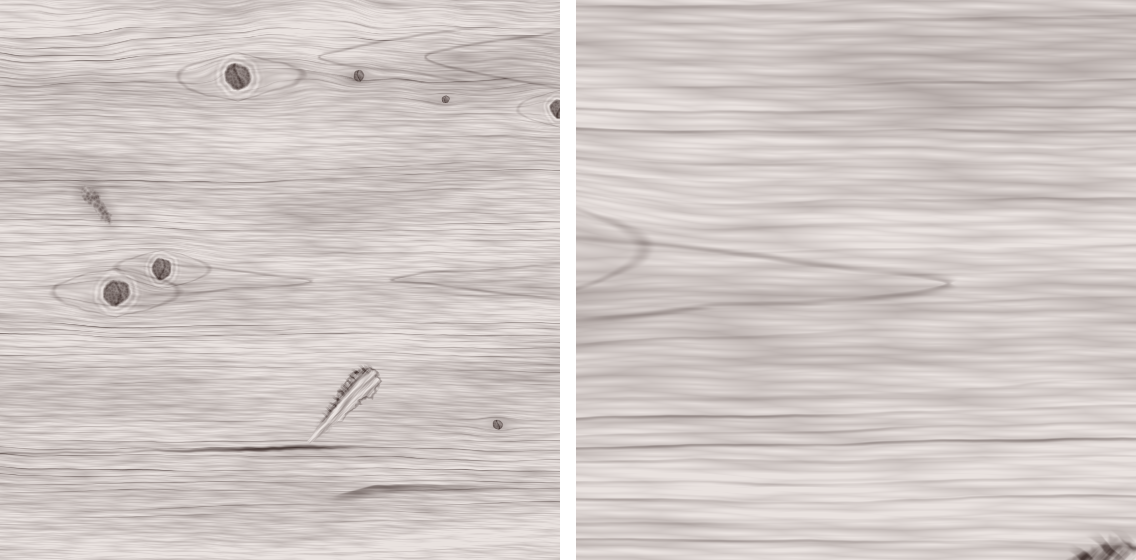
Left: the whole. Right: its middle third, enlarged.
This texture is drawn by a Shadertoy shader. Its source:

```glsl
// Pale weathered pine board with horizontal grain, knots, a crack and bark scars.

#define DARK vec3(0.44, 0.39, 0.38)
#define PALE vec3(0.87, 0.84, 0.83)
#define BASE_TONE 0.91
#define BAND_DEPTH 0.13
#define CLOUD_DEPTH 0.09
#define FIBRE_DEPTH 0.34
#define STREAK_DEPTH 0.20
#define RING_DENSITY 74.0
#define RING_DEPTH 0.58
#define RING_WIDTH 0.0032

// x, y, radius
const vec3 KNOTS[7] = vec3[7](
    vec3(0.425, 0.863, 0.023), vec3(0.641, 0.865, 0.010), vec3(0.796, 0.823, 0.007),
    vec3(1.000, 0.805, 0.017), vec3(0.289, 0.520, 0.018), vec3(0.208, 0.477, 0.023),
    vec3(0.889, 0.242, 0.009));

// tip x, tip y, opening direction, spread
const vec4 TONGUES[4] = vec4[4](
    vec4(0.555, 0.50, -1.0, 0.085), vec4(0.70, 0.50, 1.0, 0.085),
    vec4(0.57, 0.90, 1.0, 0.14), vec4(0.76, 0.895, 1.0, 0.17));

vec2 hash2(vec2 p) {
    vec3 q = fract(p.xyx * vec3(0.1031, 0.1030, 0.0973));
    q += dot(q, q.yzx + 33.33);
    return fract((q.xx + q.yz) * q.zy);
}

// Cellular noise: distance to the nearest scattered point
float cells(vec2 p) {
    vec2 id = floor(p), f = fract(p);
    float nearest = 4.0;
    for (int j = -1; j <= 1; j++)
    for (int i = -1; i <= 1; i++) {
        vec2 o = vec2(i, j);
        vec2 d = o + hash2(id + o) - f;
        nearest = min(nearest, dot(d, d));
    }
    return sqrt(nearest);
}

// Layered sines, roughly -1 to 1
float waves(vec2 p) {
    float sum = 0.0, amp = 0.5;
    for (int i = 0; i < 4; i++) {
        sum += amp * sin(p.x + 1.3 * sin(p.y + float(i)));
        p = mat2(0.8, 0.6, -0.6, 0.8) * p * 1.8 + 2.7;
        amp *= 0.6;
    }
    return sum;
}

// Tapered limb from a to b: signed distance, position along, offset across
vec3 limb(vec2 p, vec2 a, vec2 b, float ra, float rb) {
    vec2 ab = b - a, q = p - a;
    float h = dot(q, ab) / dot(ab, ab);
    float d = length(q - ab * clamp(h, 0.0, 1.0)) - mix(ra, rb, clamp(h, 0.0, 1.0));
    return vec3(d, h, (ab.x * q.y - ab.y * q.x) / length(ab));
}

void mainImage(out vec4 fragColor, in vec2 fragCoord) {
    vec2 p = fragCoord / iResolution.y;
    float px = 1.0 / iResolution.y;

    // Grain height, bent around the knots
    float top = smoothstep(0.78, 0.9, p.y);
    float v = p.y + mix(0.004, 0.022, top) * waves(p * vec2(6.0, 8.0)) + 0.0006 * waves(p * vec2(45.0, 60.0));
    for (int i = 0; i < 7; i++) {
        vec2 q = p - KNOTS[i].xy;
        vec2 e = q / (KNOTS[i].z * vec2(4.0, 1.9));
        v -= 0.75 * q.y * exp(-dot(e, e));
    }

    // Tongues of flat-sawn grain
    float inside = 0.0, outline = 0.0;
    for (int i = 0; i < 4; i++) {
        vec4 g = TONGUES[i];
        float u = (p.x - g.x) * g.z, k = g.w * g.w;
        float dy = p.y - g.y + 0.004 * waves(p * 14.0);
        float d = (dy * dy - k * u * (u + 0.15)) / length(vec2(k * (2.0 * u + 0.15), 2.0 * dy) + 1e-5);
        float fade = smoothstep(-0.02, 0.0, u) * smoothstep(0.36, 0.18, u);
        inside = max(inside, fade * smoothstep(0.001, -0.002, d));
        outline = max(outline, fade * smoothstep(0.0022 + px, 0.0, abs(d)));
    }

    // Clouds, bands, streaks and fine slanted fibres
    float tone = BASE_TONE + BAND_DEPTH * waves(vec2(v * 34.0, p.x * 3.0));
    tone += CLOUD_DEPTH * waves(vec2(p.y * 13.0 + 1.0, p.x * 4.0));
    tone -= STREAK_DEPTH * (cells(vec2(p.x * 3.5, v * 115.0)) - 0.45);
    tone -= FIBRE_DEPTH * (cells(vec2(p.x * 16.0 + v * 30.0, v * 250.0 + p.x * 6.0)) - 0.45);

    // Growth rings: slow darkening that ends in a sharp line
    float f = v * RING_DENSITY + 0.9 * waves(vec2(v * 30.0, p.x * 2.0));
    float s = fract(f);
    float w = clamp(fwidth(f) * iResolution.y * RING_WIDTH, 0.06, 0.4);
    float ring = 0.25 * smoothstep(0.2, 1.0, s) + 0.75 * smoothstep(1.0 - w, 1.0 - 0.4 * w, s);
    ring *= smoothstep(1.0, 1.0 - 0.4 * w, s);
    float zone = 0.5 + 0.5 * cos(6.2832 * (p.y - 0.4) / 0.24);
    float strength = (0.15 + 0.85 * hash2(vec2(floor(f), 7.0)).x) * (0.3 + 0.75 * zone);
    strength *= 0.85 + 0.6 * waves(vec2(p.x * 9.0, floor(f) * 2.0));
    tone -= RING_DEPTH * ring * max(strength, 0.0) * (1.0 - 0.75 * inside);
    tone -= 0.32 * outline + 0.07 * inside;

    // Round knots: stain, pale ringed collar and split core
    for (int i = 0; i < 7; i++) {
        vec2 q = p - KNOTS[i].xy;
        float r = KNOTS[i].z, a = atan(q.y, q.x) + float(i);
        float big = smoothstep(0.008, 0.02, r);
        float d = length(q) / r + 0.06 * sin(2.0 * a) + 0.03 * sin(5.0 * a) + 0.06 * waves(q * 150.0);
        vec2 e = abs(q) / (r * vec2(4.6, 1.9));
        float eye = e.x + e.y * e.y + 0.12 * waves(p * 30.0);
        tone -= 0.24 * big * smoothstep(0.1, 0.0, abs(eye - 1.0));
        tone -= 0.16 * exp(-0.25 * d * d);
        float collar = smoothstep(2.2, 1.3, d);
        tone += big * collar * (0.1 + 0.13 * sin(d * 13.0 + waves(q * 90.0)));
        float split = smoothstep(0.2, 0.0, abs(q.x / r + 0.3 * sin(q.y / r * 2.0 + float(i))));
        float core = 0.16 + 0.16 * waves(q * 110.0) - 0.3 * split + 0.35 * (cells(q * 210.0) - 0.45);
        core -= 0.2 * smoothstep(0.65, 0.95, d);
        tone = mix(tone, core, smoothstep(1.12, 0.82, d));
    }

    // Pale torn branch with a frayed, hatched bark edge
    float fray = 0.006 * waves(p * 130.0);
    vec3 b = limb(p, vec2(0.553, 0.212), vec2(0.652, 0.317), 0.003, 0.024);
    float wood = 0.82 + 0.4 * waves(vec2(b.z * 420.0, b.y * 6.0)) - 0.35 * smoothstep(0.004, 0.016, b.z);
    tone = mix(tone, wood, smoothstep(0.003, -0.002, b.x));
    float hatch = smoothstep(0.1, 0.8, sin(b.y * 75.0 + 2.0 * waves(p * 60.0)));
    tone -= 0.45 * hatch * smoothstep(0.012, 0.0, abs(b.x)) * smoothstep(0.0, 0.012, b.z) * smoothstep(0.2, 0.5, b.y);
    tone -= 0.5 * smoothstep(0.005, 0.0, abs(b.x + fray)) * smoothstep(0.0, 0.9, b.y);

    // Dark bark scar in a soft stain
    vec3 scar = limb(p, vec2(0.196, 0.604), vec2(0.159, 0.652), 0.004, 0.014);
    float bark = 0.75 * cells(p * 150.0) - 0.05 + 0.25 * waves(p * 90.0);
    tone -= 0.2 * smoothstep(0.025, 0.0, scar.x);
    tone = mix(tone, bark, 0.85 * smoothstep(0.004, -0.005, scar.x + fray));

    // Long crack and soft resin streak
    float crackY = 0.189 + 0.02 * p.x + 0.002 * waves(p.xx * 25.0);
    float reach = smoothstep(0.2, 0.5, p.x) * smoothstep(0.69, 0.54, p.x);
    float crack = smoothstep(0.002 + 0.003 * reach + px, 0.0, abs(p.y - crackY));
    tone -= crack * (0.3 * smoothstep(0.7, 0.6, p.x) + 0.75 * reach);
    float resinY = p.y - 0.114 - 0.02 * smoothstep(0.58, 0.68, p.x) - 0.002 * waves(p.xx * 18.0);
    float resin = smoothstep(0.002, -0.002, resinY) * smoothstep(-0.024, -0.003, resinY);
    tone -= 0.6 * resin * smoothstep(0.57, 0.65, p.x) * smoothstep(0.95, 0.7, p.x);

    fragColor = vec4(mix(DARK, PALE, clamp(tone, -0.4, 1.1)), 1.0);
}
```
